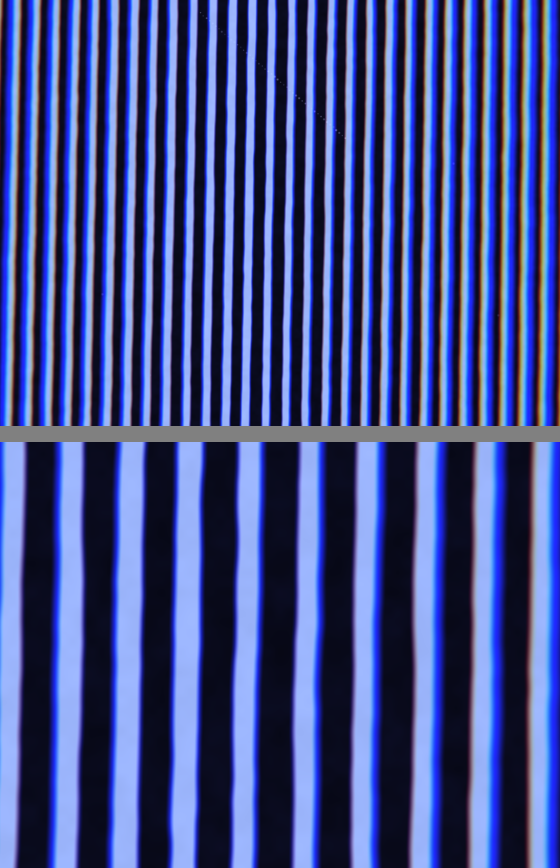
Top: the whole. Bottom: its middle third, enlarged.
Reproduce this pattern procedurally as a WebGL 2 fragment shader.

```glsl
#version 300 es
precision highp float;
// Glowing slits, near vertical, with colour fringes growing to the sides and a dotted scratch.

uniform vec2 u_resolution;
out vec4 fragColor;

const vec3 DARK = vec3(0.035, 0.04, 0.11);
const vec3 LIGHT = vec3(0.61, 0.71, 0.99);
const float OPTICAL_CENTRE = 0.45;

float hash(vec2 p) {
    vec3 q = fract(vec3(p.xyx) * 0.1031);
    q += dot(q, q.yzx + 33.33);
    return fract((q.x + q.y) * q.z);
}

float noise(vec2 p) {
    vec2 i = floor(p);
    vec2 f = fract(p);
    f = f * f * (3.0 - 2.0 * f);
    float low = mix(hash(i), hash(i + vec2(1, 0)), f.x);
    float high = mix(hash(i + vec2(0, 1)), hash(i + vec2(1, 1)), f.x);
    return mix(low, high, f.y);
}

// Signed noise along one slit
float wobble(float id, float y, float frequency) {
    return noise(vec2(id * 7.0 + 3.0, y * frequency)) - 0.5;
}

// Coverage of one slit, separately for red, green and blue
vec3 slit(vec3 offset, vec3 halfWidth, vec3 soft) {
    return 1.0 - smoothstep(halfWidth - soft, halfWidth + soft, abs(offset));
}

// Slits on a slightly fanned grid, channels spread away from the optical centre
vec3 slits(vec2 p, float v, float pixel) {
    float pitch = mix(0.03538, 0.0351, v);
    float origin = mix(0.0137, 0.0300, v);
    float nearest = floor((p.x - origin) / pitch + 0.5);

    float side = p.x - OPTICAL_CENTRE;
    float radius = abs(side);
    float strength = side > 0.0 ? 1.15 : 1.0;
    vec3 spread = vec3(-0.007, -0.001, 0.0125) * side * strength;
    vec3 soft = vec3(0.0014, 0.0014, 0.0018) + vec3(0.005, 0.005, 0.0075) * radius + 0.4 * pixel;
    vec3 baseWidth = vec3(0.0060, 0.0061, 0.0077) + vec3(0.0, 0.0004, 0.0045) * radius;
    baseWidth *= 1.03 - 0.16 * side;

    vec3 coverage = vec3(0.0);
    for (int n = -1; n <= 1; n++) {
        float id = nearest + float(n);
        float centre = origin + id * pitch + 0.0012 * (hash(vec2(id + 40.0, 5.0)) - 0.5);
        centre += 0.0012 * wobble(id, p.y, 17.0) + 0.0005 * wobble(id + 50.0, p.y, 75.0);
        float widthChange = 0.0013 * (hash(vec2(id + 40.0, 19.0)) - 0.5);
        widthChange += 0.0008 * wobble(id + 90.0, p.y, 38.0);
        coverage = max(coverage, slit(p.x - centre - spread, baseWidth + widthChange, soft));
    }
    return coverage;
}

// Row of small uneven dots from a to b
float dottedScratch(vec2 p, vec2 a, vec2 b, float count, float pixel) {
    vec2 span = b - a;
    float t = dot(p - a, span) / dot(span, span);
    float id = floor(t * count);
    float along = (fract(t * count) - 0.5) * length(span) / count;
    float across = dot(p - a, normalize(vec2(-span.y, span.x)));
    across += 0.0014 * (hash(vec2(id, 71.0)) - 0.5);
    float radius = mix(0.0006, 0.0016, hash(vec2(id, 13.0)));
    float dot1 = 1.0 - smoothstep(radius - pixel, radius + pixel, length(vec2(along, across)));
    return dot1 * step(0.0, t) * step(t, 1.0) * mix(0.3, 1.0, hash(vec2(id, 29.0)));
}

// Sparse faint dust, one candidate per cell
float dust(vec2 p, float cells, float pixel) {
    vec2 id = floor(p * cells);
    vec2 spot = 0.2 + 0.6 * vec2(hash(id + 11.0), hash(id + 47.0));
    float d = length(fract(p * cells) - spot) / cells;
    float present = step(0.94, hash(id + 83.0));
    return present * (1.0 - smoothstep(0.0, 0.0018 + pixel, d));
}

void main() {
    vec2 p = gl_FragCoord.xy / u_resolution.x;
    float v = gl_FragCoord.y / u_resolution.y;
    float pixel = 1.0 / u_resolution.x;

    // Fringed light over a mottled dark ground
    vec3 coverage = slits(p, v, pixel);
    float mottle = noise(p * 60.0) + 0.5 * noise(p * 170.0) - 0.75;
    vec3 ground = DARK * (1.0 + 0.35 * mottle);
    vec3 colour = mix(ground, LIGHT * (1.0 + 0.04 * mottle), coverage);

    // Blue bleeds slightly into the other channels
    colour.rg += vec2(0.08, 0.11) * coverage.b * (1.0 - coverage.rg);

    // Wear
    float scratch = dottedScratch(p, vec2(0.355, 0.740), vec2(0.620, 0.512), 48.0, pixel);
    colour += vec3(0.34, 0.34, 0.42) * scratch * (1.0 - 0.8 * coverage.g);
    colour += vec3(0.10, 0.10, 0.14) * dust(p, 14.0, pixel) * (1.0 - coverage.g);

    fragColor = vec4(clamp(colour, 0.0, 1.0), 1.0);
}
```
